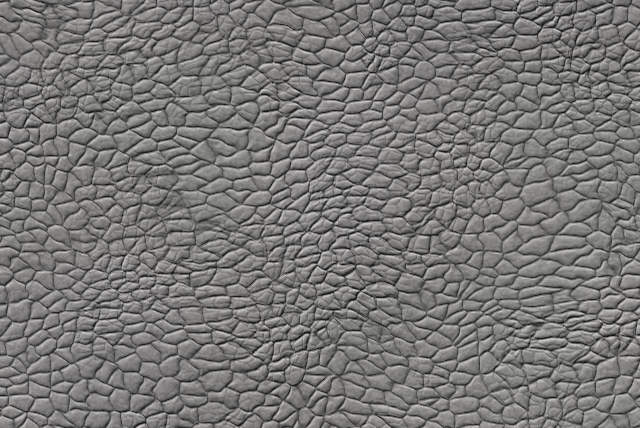
Give the GLSL for this texture, as a Shadertoy shader.

```glsl
float hash(vec2 p) {
    return fract(sin(dot(p, vec2(127.1, 311.7))) * 43758.5453);
}

vec2 hash2(vec2 p) {
    return vec2(hash(p), hash(p + 57.3));
}

float noise(vec2 p) {
    vec2 i = floor(p), f = fract(p);
    f = f * f * (3.0 - 2.0 * f);
    return mix(mix(hash(i), hash(i + vec2(1, 0)), f.x),
               mix(hash(i + vec2(0, 1)), hash(i + vec2(1, 1)), f.x), f.y);
}

// Zero on the borders between cells, rising to a faceted peak inside
float pebble(vec2 p) {
    vec2 cell = floor(p), f = fract(p);
    float nearest = 8.0, second = 8.0;
    for (int y = -1; y <= 1; y++)
    for (int x = -1; x <= 1; x++) {
        vec2 offset = vec2(x, y);
        float d = length(offset + 0.05 + 0.9 * hash2(cell + offset) - f);
        second = min(second, max(nearest, d));
        nearest = min(nearest, d);
    }
    return second - nearest;
}

// Bends the grid so that rows of grain wander and creases wobble
vec2 grainSpace(vec2 p) {
    vec2 drift = vec2(noise(p * 5.0), noise(p * 5.0 + 31.0)) - 0.5;
    vec2 wobble = vec2(noise(p * 45.0 + 7.0), noise(p * 45.0 + 19.0)) - 0.5;
    return p * vec2(21.0, 31.0) + vec2(0.0, -1.5 * p.x) + 1.8 * drift + 0.3 * wobble;
}

// x: surface height, y: depth of the crease
vec2 leather(vec2 p) {
    vec2 q = grainSpace(p);
    float large = pebble(q);
    float small = pebble(q * vec2(1.7, 1.8) + 43.0);
    float wrinkled = smoothstep(0.3, 0.8, noise(p * 9.0 + 3.0));
    float height = 1.0 - exp(-4.0 * large);
    height += (0.12 + 0.3 * wrinkled) * (1.0 - exp(-5.0 * small));
    height += 0.09 * noise(p * 90.0);
    float crease = exp(-9.0 * large) + 0.3 * wrinkled * exp(-10.0 * small);
    return vec2(height, crease);
}

void mainImage(out vec4 fragColor, in vec2 fragCoord) {
    vec2 p = fragCoord / iResolution.y;

    // Relief lit from above, slightly from the left
    vec2 surface = leather(p);
    float slope = surface.x - leather(p + vec2(-0.0022, 0.0048)).x;
    float relief = 0.75 + 0.5 * noise(p * 6.0 + 11.0);
    float shade = 0.505 + 0.34 * relief * slope - 0.17 * surface.y;

    // Fine pores and broad uneven tone
    shade += 0.08 * (noise(p * 210.0) - 0.5);
    shade += 0.05 * (noise(p * 3.0 + 5.0) - 0.5);
    shade = clamp(shade, 0.1, 0.76);

    vec3 tint = mix(vec3(1.0, 1.0, 0.98), vec3(1.01, 0.995, 0.995), noise(p * 4.0 + 17.0));
    fragColor = vec4(shade * tint, 1.0);
}
```
